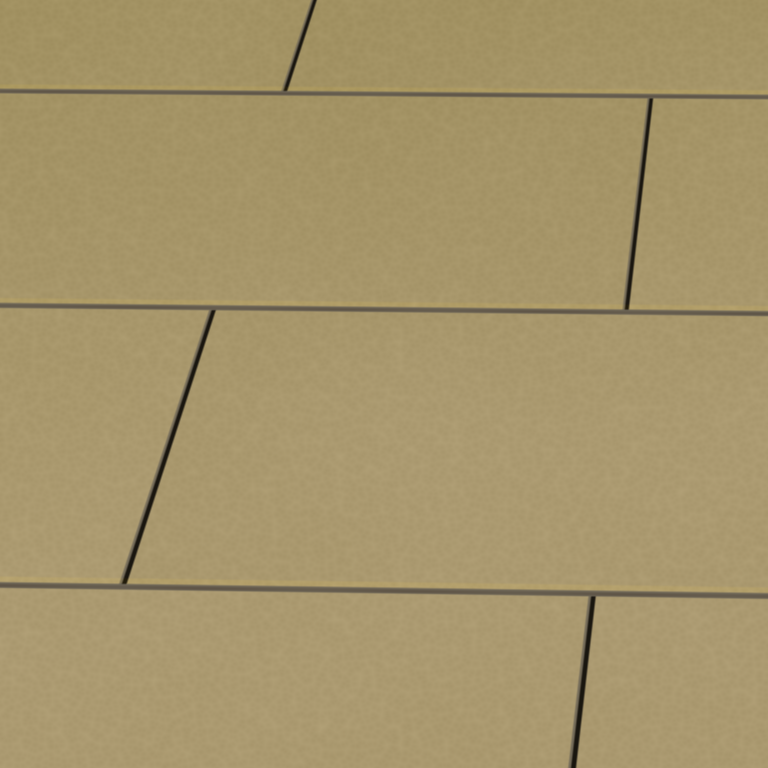
Reproduce this texture procedurally as a Shadertoy shader.

```glsl
const vec3 OLIVE = vec3(0.625, 0.562, 0.372);
const vec3 SAND = vec3(0.672, 0.604, 0.440);
const vec3 GROUT = vec3(0.37, 0.33, 0.275);
const vec3 GROUT_EDGE = vec3(0.43, 0.40, 0.34);
const vec3 GAP = vec3(0.10, 0.085, 0.06);

const vec2 VANISH = vec2(1.113, -2.151); // where the cross joints meet
const float HORIZON = 2.0047;            // distance of the row horizon above the top
const float FIRST_ROW = 0.47013;         // inverse depth of the first row joint
const float ROW_STEP = 0.05479;          // inverse depth between row joints
const float SLAB = 0.421;                // slab length as a slope across the fan
const float FIRST_JOINT = -0.1165;       // slope of the joint in even rows

vec2 hash2(vec2 p) {
    vec2 q = vec2(dot(p, vec2(127.1, 311.7)), dot(p, vec2(269.5, 183.3)));
    return fract(sin(q) * 43758.55);
}

// Distance to the nearest scattered point
float cellular(vec2 p) {
    vec2 cell = floor(p), local = fract(p);
    float nearest = 2.0;
    for (int j = -1; j <= 1; j++)
        for (int i = -1; i <= 1; i++) {
            vec2 offset = vec2(i, j);
            vec2 d = offset + hash2(cell + offset) - local;
            nearest = min(nearest, dot(d, d));
        }
    return sqrt(nearest);
}

// Broad soft clouding from layered, bent sines
float clouds(vec2 p) {
    float sum = 0.0, amp = 0.5;
    for (int i = 0; i < 4; i++) {
        p = mat2(0.8, 0.6, -0.6, 0.8) * p * 1.7 + 1.3;
        sum += amp * sin(p.x + 1.2 * sin(p.y)) * cos(0.8 * p.y);
        amp *= 0.6;
    }
    return sum;
}

// Coverage of a line with a softened edge
float band(float dist, float halfWidth, float soft) {
    return 1.0 - smoothstep(halfWidth - soft, halfWidth + soft, abs(dist));
}

// Height of row joint k, measured down from the top
float jointHeight(float k) {
    return 1.0 / (FIRST_ROW - k * ROW_STEP) - HORIZON;
}

// Depth down the floor after removing the tilt of the rows
float levelled(vec2 p) {
    return p.y - (0.0066 + 0.0101 * p.y) * (p.x - 0.5);
}

vec3 stone(vec2 p, vec2 slab) {
    float tone = smoothstep(-0.25, 0.8, p.y + 0.12 * (p.x - 0.5));
    vec3 color = mix(OLIVE, SAND, tone);
    color += 0.012 * (hash2(slab + 7.0).x - 0.5);
    color += vec3(0.009, 0.009, 0.013) * clouds(p * vec2(3.0, 4.5) + slab);
    float grain = cellular(p * vec2(115.0, 130.0)) + 0.6 * cellular(p * 52.0 + 9.0);
    return color + 0.026 * (grain - 0.75);
}

void mainImage(out vec4 fragColor, in vec2 fragCoord) {
    vec2 p = fragCoord / iResolution.xy;
    p.y = 1.0 - p.y;
    float soft = max(0.0018, 0.9 / iResolution.y);

    // Rows shrink with distance
    float height = levelled(p);
    float row = (FIRST_ROW - 1.0 / (height + HORIZON)) / ROW_STEP;
    float rowDist = height - jointHeight(round(row));

    // Cross joints fan out, shifted half a slab in every other row
    float depth = p.y - VANISH.y;
    float slope = (p.x - VANISH.x) / depth;
    float along = (slope - FIRST_JOINT) / SLAB + 0.5 * mod(floor(row), 2.0);
    float crossDist = (along - round(along)) * SLAB * depth / sqrt(1.0 + slope * slope);

    vec3 color = stone(p, vec2(floor(along), floor(row)));
    float width = 0.0033 * depth / 2.6;

    // Open cross joints: dark gap with a grey face on the left
    color = mix(color, GROUT_EDGE, 0.9 * band(crossDist + 0.5 * width, width, soft));
    color = mix(color, GAP, band(crossDist - 0.2 * width, 0.8 * width, soft));

    // Row joints: warm upper rim, then grey grout with a darker core
    color += vec3(0.035, 0.025, -0.015) * band(rowDist + 2.0 * width, width, soft);
    color = mix(color, GROUT_EDGE, band(rowDist, width, soft));
    float wear = 0.75 + 0.2 * sin(p.x * 23.0 + 4.0 * round(row));
    color = mix(color, GROUT, wear * band(rowDist - 0.15 * width, 0.55 * width, soft));

    fragColor = vec4(clamp(color, 0.0, 1.0), 1.0);
}
```
